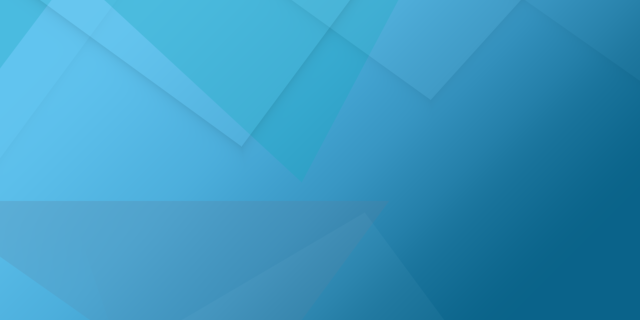
Write a Shadertoy shader that draws this background.

```glsl
// Overlapping translucent angular panels with soft shadows on a blue diagonal gradient.

// Signed distance to the line a-b, positive on its clockwise side (y points down).
float edge(vec2 p, vec2 a, vec2 b) {
    vec2 d = normalize(b - a);
    return dot(p - a, vec2(-d.y, d.x));
}

// Region bounded by the two lines a-b and b-c.
float wedge(vec2 p, vec2 a, vec2 b, vec2 c) {
    return min(edge(p, a, b), edge(p, b, c));
}

// Smooth coverage of a region across a border of the given width.
float cover(float d, float width) {
    return smoothstep(-0.5 * width, 0.5 * width, d);
}

// Blend a flat tint over a region.
vec3 tint(vec3 base, float d, float width, vec3 color, float alpha) {
    return mix(base, color, alpha * cover(d, width));
}

// Lighten a region and cast a soft shadow outside its border.
vec3 panel(vec3 base, float d, float width, float light, float shadow) {
    float falloff = exp(-max(-d, 0.0) / 0.017);
    base *= 1.0 - shadow * falloff * (1.0 - cover(d, width));
    return tint(base, d, width, vec3(0.80, 0.95, 1.0), light);
}

// Diagonal gradient from the light upper left to the dark lower right.
vec3 backdrop(vec2 p) {
    const vec3 SKY = vec3(0.375, 0.765, 0.935);
    const vec3 AZURE = vec3(0.285, 0.67, 0.85);
    const vec3 STEEL = vec3(0.205, 0.57, 0.745);
    const vec3 OCEAN = vec3(0.115, 0.47, 0.63);
    const vec3 DEEP = vec3(0.04, 0.39, 0.54);
    float t = p.x + p.y;
    vec3 color = mix(SKY, AZURE, smoothstep(0.3, 1.45, t));
    color = mix(color, STEEL, smoothstep(1.1, 1.85, t));
    color = mix(color, OCEAN, smoothstep(1.6, 2.2, t));
    return mix(color, DEEP, smoothstep(1.95, 2.6, t));
}

void mainImage(out vec4 fragColor, in vec2 fragCoord) {
    const vec3 TEAL = vec3(0.10, 0.66, 0.76);
    const vec3 MAUVE = vec3(0.36, 0.49, 0.61);
    const vec3 PALE = vec3(0.75, 0.92, 1.0);

    // Canvas units: height is 1, y runs downward.
    float pixel = 1.0 / iResolution.y;
    float soft = max(1.3 * pixel, 0.005);
    vec2 p = vec2(fragCoord.x, iResolution.y - fragCoord.y) * pixel;
    vec3 color = backdrop(p);

    // Upper left strips
    float strip = edge(p, vec2(0.365, 0.0), vec2(0.0, 0.495));
    color = panel(color, strip, soft, 0.015, 0.025);
    float corner = edge(p, vec2(0.161, 0.0), vec2(0.0, 0.214));
    color = tint(color, corner, soft, TEAL, 0.32);

    // Teal downward triangle
    float teal = wedge(p, vec2(1.245, 0.0), vec2(0.943, 0.570), vec2(0.326, 0.0));
    color = tint(color, teal, soft, TEAL, 0.38);

    // Raised panels hanging from the top
    float large = wedge(p, vec2(1.094, 0.0), vec2(0.755, 0.458), vec2(0.125, 0.0));
    color = panel(color, large, soft, 0.05, 0.085);
    float small = wedge(p, vec2(1.628, 0.0), vec2(1.346, 0.3125), vec2(0.911, 0.0));
    color = panel(color, small, soft, 0.055, 0.05);
    float side = edge(p, vec2(2.0, 0.253), vec2(1.64, 0.0));
    color = panel(color, side, soft, 0.025, 0.03);

    // Muted lower band, cut off at both ends
    float band = wedge(p, vec2(0.0, 0.628), vec2(1.216, 0.628), vec2(0.943, 1.0));
    band = min(band, edge(p, vec2(0.281, 1.0), vec2(0.0, 0.802)));
    float bandFade = mix(0.25, 0.16, smoothstep(0.63, 1.0, p.y));
    color = tint(color, band, soft, MAUVE, bandFade);

    // Faint crease and pale triangle at the bottom
    float crease = edge(p, vec2(0.339, 1.0), vec2(0.247, 0.73));
    float creaseFade = 0.04 * smoothstep(0.7, 0.9, p.y);
    color = tint(color, min(crease, band), soft, MAUVE, creaseFade);
    float pale = wedge(p, vec2(0.568, 1.0), vec2(1.14, 0.664), vec2(1.388, 1.0));
    color = tint(color, pale, soft, PALE, 0.045);

    fragColor = vec4(color, 1.0);
}
```
